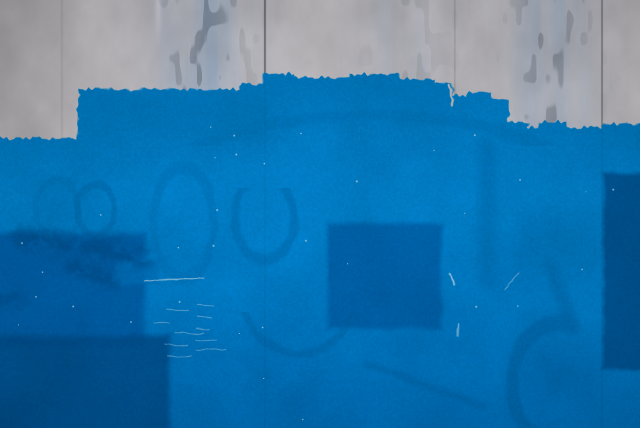
Write a WebGL 2 fragment shader that draws this texture.

```glsl
#version 300 es
precision highp float;
// A weathered plank wall, rolled over with blue paint up to a stepped edge.
// The edge is a list of roller strokes; darker coats are soft boxes, old marks
// are rings and segments, and grain, specks and scratches come from hashes.

#define BLUE_HIGH vec3(0.002, 0.465, 0.735)
#define BLUE_LOW vec3(0.0, 0.405, 0.675)
#define BLUE_DEEP vec3(0.0, 0.325, 0.585)
#define BLUE_NAVY vec3(0.0, 0.275, 0.500)
#define WALL_WARM vec3(0.695, 0.685, 0.700)
#define WALL_COOL vec3(0.580, 0.640, 0.715)
#define CHIP vec3(0.68, 0.79, 0.86)
#define EDGE_ROUGH 0.010
#define GRAIN 0.030
#define SPECK_CELLS 15.0
#define SPECK_SHARE 0.13

uniform vec2 u_resolution;
out vec4 outColor;

// Roller strokes: left side and top of each.
const vec2 strokes[16] = vec2[16](
  vec2(-0.1, .676), vec2(.183, .791), vec2(.561, .803), vec2(.619, .828),
  vec2(.690, .819), vec2(.820, .827), vec2(.937, .815), vec2(1.021, .805),
  vec2(1.061, .777), vec2(1.090, .783), vec2(1.152, .768), vec2(1.192, .713),
  vec2(1.236, .703), vec2(1.260, .715), vec2(1.328, .703), vec2(1.412, .710));

float hash(vec2 p) {
  vec3 q = fract(p.xyx * 0.1031);
  q += dot(q, q.yzx + 33.33);
  return fract((q.x + q.y) * q.z);
}

float noise(vec2 p) {
  vec2 i = floor(p), f = fract(p);
  f = f * f * (3.0 - 2.0 * f);
  return mix(mix(hash(i), hash(i + vec2(1, 0)), f.x),
             mix(hash(i + vec2(0, 1)), hash(i + vec2(1, 1)), f.x), f.y);
}

float fbm(vec2 p) {
  float sum = 0.0, amp = 0.5;
  for (int i = 0; i < 5; i++) {
    sum += amp * noise(p);
    p = p * 2.03 + 17.3;
    amp *= 0.5;
  }
  return sum;
}

float box(vec2 p, vec2 lo, vec2 hi, float soft) {
  vec2 d = max(lo - p, p - hi);
  return 1.0 - smoothstep(-soft, soft, max(d.x, d.y));
}

float ring(vec2 p, vec2 center, vec2 radius, float width) {
  float d = abs(length((p - center) / radius) - 1.0) * min(radius.x, radius.y);
  return 1.0 - smoothstep(0.3 * width, width, d);
}

float line(vec2 p, vec2 a, vec2 b, float width, float soft) {
  vec2 ab = b - a;
  float d = length(p - a - ab * clamp(dot(p - a, ab) / dot(ab, ab), 0.0, 1.0));
  return 1.0 - smoothstep(width - soft, width + soft, d);
}

float band(float x, float center, float width) {
  return exp(-pow((x - center) / width, 2.0));
}

vec3 wall(vec2 p) {
  float streak = fbm(p * vec2(32.0, 4.0));
  float cool = 0.8 * band(p.x, .48, .10) + 0.7 * band(p.x, 1.29, .09) + 0.3 * band(p.x, .95, .1);
  vec3 c = mix(WALL_WARM, WALL_COOL, clamp(cool * streak * 1.7, 0.0, 1.0));
  c *= 0.93 + 0.16 * fbm(p * vec2(14.0, 9.0)) - 0.10 * band(p.x, 0.0, .16);
  c += 0.07 * band(p.x, .371, .008) * smoothstep(.88, .98, p.y);
  c -= 0.16 * smoothstep(.71, .82, noise(p * vec2(60.0, 22.0))) * cool;
  // Plank joints
  c *= 1.0 - 0.45 * band(p.x, .621, .0022) - 0.35 * band(p.x, 1.411, .002);
  return c * (1.0 - 0.12 * band(p.x, 1.066, .002) - 0.06 * band(p.x, .145, .003));
}

vec3 paint(vec2 p, float aa) {
  vec2 w = p + 0.012 * (vec2(fbm(p * 28.0), fbm(p * 28.0 + 40.0)) - 0.5);
  float cloud = fbm(p * 7.0);
  vec3 c = mix(BLUE_LOW, BLUE_HIGH, smoothstep(0.0, .55, p.y + 0.25 * (cloud - 0.5)));
  c *= 1.0 - 0.05 * smoothstep(.55, .8, p.y);
  // Darker coats
  c = mix(c, BLUE_DEEP, 0.85 * box(w, vec2(-.1, .19), vec2(.34, .455), .014));
  c = mix(c, BLUE_NAVY, 0.80 * box(w, vec2(-.1, -.1), vec2(.397, .215), .012));
  c = mix(c, BLUE_DEEP, 0.75 * box(w, vec2(.768, .232), vec2(1.035, .478), .010));
  c = mix(c, BLUE_NAVY, 0.80 * box(w, vec2(1.414, .135), vec2(1.6, .595), .008));
  c = mix(c, BLUE_LOW, 0.80 * box(w, vec2(.268, .335), vec2(.37, .393), .008));
  // Scuffs and old marks showing through
  float scuff = line(w, vec2(.05, .445), vec2(.33, .40), .025, .02)
              + line(w, vec2(.17, .375), vec2(.26, .345), .02, .015)
              + line(w, vec2(-.02, .31), vec2(.03, .30), .025, .025);
  c = mix(c, BLUE_NAVY, 0.55 * min(scuff, 1.0) * smoothstep(.3, .6, fbm(p * 40.0)));
  float marks = ring(w, vec2(.225, .51), vec2(.043, .06), .010)
    + ring(w, vec2(.135, .51), vec2(.05, .07), .010) * 0.6
    + ring(w, vec2(.43, .48), vec2(.07, .13), .014) * 0.6
    + ring(w, vec2(.62, .49), vec2(.07, .10), .014) * step(p.y, .56)
    + line(w, vec2(1.14, .65), vec2(1.14, .35), .02, .02) * 0.9
    + ring(w, vec2(1.31, .10), vec2(.11, .145), .022) * 1.4 * smoothstep(1.38, 1.27, p.x)
    + line(w, vec2(1.29, .38), vec2(1.34, .24), .015, .015)
    + ring(w, vec2(.70, .30), vec2(.13, .125), .014) * step(p.y, .27)
    + line(w, vec2(.86, .15), vec2(1.13, .05), .008, .008)
    + ring(w, vec2(.87, .55), vec2(.50, .18), .018) * 0.5 * step(.66, p.y);
  c = mix(c, vec3(0.0, .34, .57), 0.32 * min(marks, 1.3) * (0.5 + cloud));
  // Joints and surface texture
  c *= 1.0 - 0.04 * band(p.x, .621, .002) - 0.05 * band(p.x, 1.411, .003);
  c *= 1.0 + 0.14 * (cloud - 0.5) + 2.0 * GRAIN * (noise(p * 240.0) - 0.5);
  // Scratches
  float chips = line(w, vec2(.34, .342), vec2(.475, .351), .0012, aa);
  for (int i = 0; i < 10; i++) {
    float k = float(i), r = hash(vec2(k, 5.0));
    vec2 a = vec2(i % 2 == 0 ? .46 : .36 + .06 * r, .288 - .0135 * k);
    chips += line(w, a, a + vec2(.03 + .045 * r, .008 * (r - .5)), .0008, aa) * 0.7;
  }
  chips += line(w, vec2(1.055, .36), vec2(1.066, .335), .002, aa)
         + line(w, vec2(1.075, .24), vec2(1.075, .215), .0025, aa) * 0.7
         + line(w, vec2(1.18, .322), vec2(1.217, .360), .001, aa) * 0.7;
  // Scattered specks
  vec2 cell = floor(p * SPECK_CELLS);
  vec2 at = (cell + 0.2 + 0.6 * vec2(hash(cell), hash(cell + 71.0))) / SPECK_CELLS;
  float speck = 1.0 - smoothstep(0.0, aa + .002 * hash(cell + 9.0), length(p - at));
  chips += speck * step(1.0 - SPECK_SHARE, hash(cell + 33.0));
  return mix(c, CHIP, 0.8 * min(chips, 1.0));
}

void main() {
  vec2 p = gl_FragCoord.xy / u_resolution * vec2(1.5, 1.0);
  float aa = 1.0 / u_resolution.y;
  // Ragged stepped edge of the paint
  vec2 e = p + EDGE_ROUGH * (vec2(noise(p * 90.0), noise(p * vec2(130.0, 50.0))) - 0.5);
  float cover = 0.0;
  for (int i = 0; i < 16; i++) {
    float top = smoothstep(-aa, aa, strokes[i].y - e.y);
    cover = mix(cover, top, smoothstep(-aa, aa, e.x - strokes[i].x));
  }
  cover *= 1.0 - line(e, vec2(1.055, .80), vec2(1.058, .755), .003, aa);
  vec3 color = mix(wall(p), paint(p, aa), cover);
  vec2 v = p / vec2(1.5, 1.0) - 0.5;
  outColor = vec4(color * (1.04 - 0.28 * dot(v, v)), 1.0);
}
```
